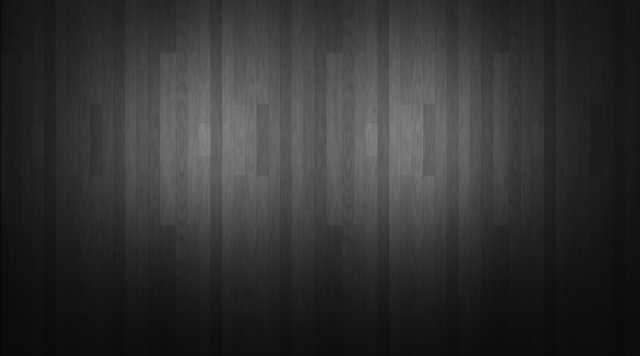
This texture is drawn by a WebGL 2 fragment shader. Its source:

```glsl
#version 300 es
precision highp float;

#define PERIOD 0.2604
#define PLANK_W 0.0181
#define WIDE_W (PERIOD - 13.0 * PLANK_W)
#define START_X 0.3472
#define LIGHT_Y 0.613
#define AMBIENT 0.052
#define BROAD_GAIN 0.25
#define SPOT_GAIN 0.195
#define GRAIN 0.12
#define SEAM 0.06

uniform vec2 u_resolution;
out vec4 fragColor;

// Tone of each plank in one repeat, and the change inside its middle board
const float TONE[14] = float[14](
    1.05, 0.99, 1.03, 1.03, 0.98, 0.88, 1.02, 0.97, 0.87, 0.85, 0.93, 0.95, 1.02, 0.87);
const float BOARD[14] = float[14](
    0.0, 0.06, 0.0, -0.13, 0.0, 0.0, 0.0, -0.04, 0.0, 0.15, 0.0, 0.06, 0.08, 0.0);

// Lower and upper joints of the middle boards
const vec2 JOINTS[14] = vec2[14](
    vec2(-1.0), vec2(0.507, 0.707), vec2(-1.0), vec2(0.507, 0.707), vec2(-1.0),
    vec2(-1.0), vec2(-1.0), vec2(0.415, 0.80), vec2(-1.0), vec2(0.366, 0.852),
    vec2(-1.0), vec2(0.366, 0.852), vec2(0.559, 0.655), vec2(-1.0));

float hash(vec2 p) {
    vec3 q = fract(p.xyx * 0.1031);
    q += dot(q, q.yzx + 33.33);
    return fract((q.x + q.y) * q.z);
}

float noise(vec2 p) {
    vec2 i = floor(p), f = fract(p);
    f = f * f * (3.0 - 2.0 * f);
    return mix(mix(hash(i), hash(i + vec2(1.0, 0.0)), f.x),
               mix(hash(i + vec2(0.0, 1.0)), hash(i + 1.0), f.x), f.y);
}

// Plank index, position across it from 0 to 1, and its width
vec3 findPlank(float x) {
    float u = mod(x - START_X, PERIOD);
    float wideStart = 9.0 * PLANK_W;
    float wideEnd = wideStart + WIDE_W;
    if (u >= wideStart && u < wideEnd) return vec3(9.0, (u - wideStart) / WIDE_W, WIDE_W);
    float t = u < wideStart ? u / PLANK_W : 10.0 + (u - wideEnd) / PLANK_W;
    return vec3(min(floor(t), 13.0), fract(t), PLANK_W);
}

// Thin dark veins on broken fibres, with nested ovals on the figured planks
float woodGrain(float across, float y, float id) {
    float seed = id * 17.0;
    float warp = noise(vec2(across * 2.0 + seed, y * 18.0));
    float fibre = noise(vec2(across * 8.0 + seed + warp, y * 45.0 + seed)) - 0.5;
    float streak = noise(vec2(across * 4.0 + seed + 40.0, y * 6.0)) - 0.5;
    float phase;
    float strength = 0.35;
    if (id == 2.0 || id == 10.0) {
        float stretch = id == 2.0 ? 5.0 : 9.0;
        float r = length((vec2(across, y) - vec2(0.5, LIGHT_Y)) * vec2(1.7, stretch));
        phase = r * 14.0 + warp * 4.0;
        strength = 0.75;
    } else {
        float lean = hash(vec2(id, 5.0)) - 0.5;
        phase = (across + lean * y * 6.0 + warp * 0.7) * 10.0 + seed;
    }
    float vein = pow(0.5 + 0.5 * sin(phase), 3.0) - 0.31;
    return fibre * 0.75 + streak * 0.35 - vein * strength;
}

float planks(vec2 uv, float pixel) {
    vec3 plank = findPlank(uv.x);
    int k = int(plank.x);
    vec2 joint = JOINTS[k];
    float inside = step(joint.x, uv.y) * step(uv.y, joint.y);
    float tone = TONE[k] + BOARD[k] * inside;
    tone *= 1.0 + GRAIN * woodGrain(plank.y, uv.y, plank.x);

    // Faint lines along the sides and at the board ends
    float side = min(plank.y, 1.0 - plank.y) * plank.z;
    float end = min(abs(uv.y - joint.x), abs(uv.y - joint.y));
    float gap = 1.0 - smoothstep(0.0, 0.0006 + 0.5 * pixel, side);
    float cut = 1.0 - smoothstep(0.0, 0.001 + pixel, end);
    return tone * (1.0 - SEAM * max(gap, cut));
}

float bell(vec2 d, vec2 size) {
    d /= size;
    return exp(-dot(d, d));
}

// Wide wash plus two spots, fading faster toward the floor
float lighting(vec2 uv) {
    float reach = uv.y > LIGHT_Y ? 0.47 : 0.40;
    float wash = bell(uv - vec2(0.485, LIGHT_Y), vec2(0.38, reach));
    float spots = bell(uv - vec2(0.30, LIGHT_Y), vec2(0.15, 0.28))
                + bell(uv - vec2(0.665, LIGHT_Y), vec2(0.15, 0.28));
    float ambient = AMBIENT * mix(0.75, 1.15, uv.y);
    return ambient + BROAD_GAIN * wash + SPOT_GAIN * spots;
}

void main() {
    vec2 uv = gl_FragCoord.xy / u_resolution;

    // Four samples smooth the plank edges
    float wood = 0.0;
    for (int i = 0; i < 4; i++) {
        vec2 offset = vec2(i % 2, i / 2) * 0.5 - 0.25;
        wood += 0.25 * planks((gl_FragCoord.xy + offset) / u_resolution, 1.0 / u_resolution.x);
    }
    float border = mix(0.5, 1.0, smoothstep(0.0, 0.004, uv.x));
    fragColor = vec4(vec3(wood * lighting(uv) * border), 1.0);
}
```
